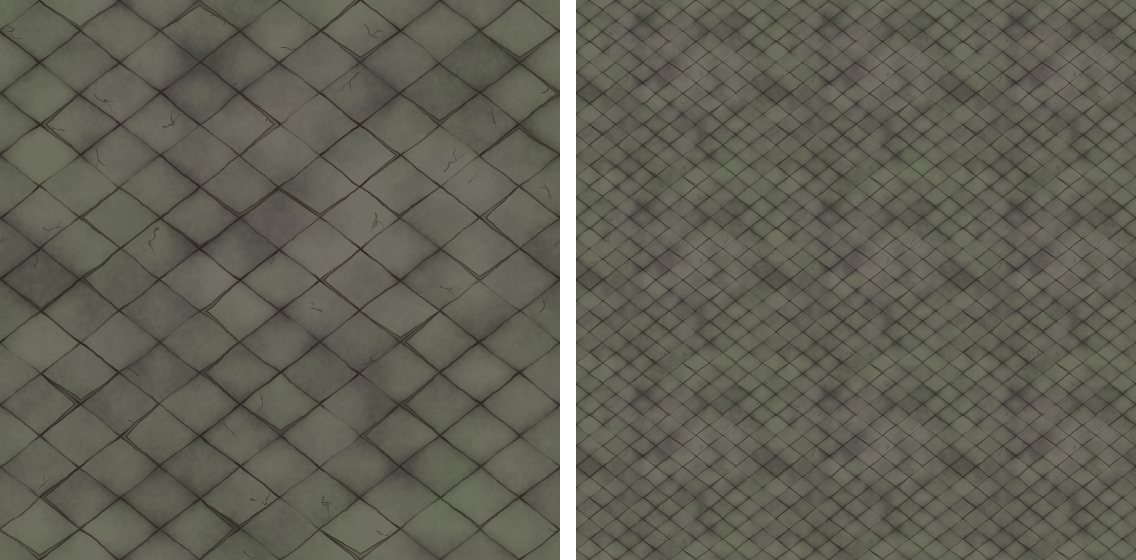
Left, the tile; right, the same tile 3 across and 3 down.
Give the GLSL for this texture, as a WebGL 2 fragment shader.

```glsl
#version 300 es
precision highp float;
// Seamless weathered diamond stone tiles with dark joints, lifted edges and hairline cracks.
uniform vec2 u_resolution;
out vec4 outColor;

const vec2 GRID = vec2(7.0, 9.0);            // diamonds across and up
const vec3 STONE = vec3(0.385, 0.385, 0.335);
const vec3 PALE = vec3(0.425, 0.425, 0.372);
const vec3 SHADE = vec3(0.328, 0.325, 0.288);
const vec3 JOINT = vec3(0.165, 0.140, 0.110);

float hash(vec2 p, float seed) {
    vec3 v = fract(vec3(p.xyx + seed * 7.13) * vec3(0.1031, 0.1030, 0.0973));
    v += dot(v, v.yzx + 33.33);
    return fract((v.x + v.y) * v.z);
}

// Whole-number lattice index wrapped to its period.
vec2 wrap(vec2 id, vec2 period) {
    return floor(mod(id + 0.5, period));
}

// Value noise that repeats over the unit square.
float noise(vec2 uv, float cells, float seed) {
    vec2 p = uv * cells, i = floor(p), f = fract(p);
    f = f * f * (3.0 - 2.0 * f);
    vec2 period = vec2(cells), e = vec2(0.0, 1.0);
    float low = mix(hash(wrap(i, period), seed), hash(wrap(i + e.yx, period), seed), f.x);
    float high = mix(hash(wrap(i + e, period), seed), hash(wrap(i + e.yy, period), seed), f.x);
    return mix(low, high, f.y);
}

float fbm(vec2 uv, float cells, float seed) {
    float sum = 0.0, amp = 0.533;
    for (int i = 0; i < 4; i++) {
        sum += amp * noise(uv, cells, seed + float(i));
        cells *= 2.0;
        amp *= 0.5;
    }
    return sum;
}

vec2 noise2(vec2 uv, float cells, float seed) {
    return vec2(noise(uv, cells, seed), noise(uv, cells, seed + 1.0)) - 0.5;
}

// Diagonal tile axes back to upright grid axes.
vec2 toGrid(vec2 ab) {
    return vec2(ab.x + ab.y, ab.x - ab.y) * 0.5;
}

float stroke(float dist, float halfWidth, float px) {
    return 1.0 - smoothstep(halfWidth - px * 0.7, halfWidth + px * 0.7, dist);
}

// One joint: faint or bold by its edge, always firmer near the corners.
float joint(float dist, float along, vec2 edgeMid, float wear, float px) {
    float bold = hash(wrap(toGrid(edgeMid) * 4.0, GRID * 4.0), 3.0);
    float corner = smoothstep(0.2, 0.5, abs(along));
    float alpha = 0.25 + 0.5 * bold * bold + 0.3 * corner + 0.6 * (wear - 0.5);
    float halfWidth = 0.0009 + 0.0006 * bold + 0.0005 * corner;
    return clamp(alpha, 0.12, 0.95) * stroke(dist, halfWidth, px);
}

// Two wedge lines that meet at the raised corner; y is the gap they enclose.
vec2 liftedEdge(vec2 q, vec2 side, float lift, float px) {
    vec2 s = q * side;
    vec2 inset = (0.5 - lift * (0.5 + s.yx) - s) / length(GRID);
    float inner = min(inset.x, inset.y);
    return vec2(stroke(abs(inner), 0.0011, px), 1.0 - smoothstep(-px, px, inner));
}

// Crooked hairline with one side branch.
float crack(vec2 p, vec2 start, float angle, float size, float px) {
    float ink = 0.0;
    for (int i = 0; i < 2; i++) {
        vec2 dir = vec2(cos(angle), sin(angle));
        float t = clamp(dot(p - start, dir) / size, 0.0, 1.0);
        float dist = length(p - start - dir * size * t);
        ink = max(ink, stroke(dist, 0.0009 * (1.0 - 0.6 * t), px) * (1.0 - 0.6 * t));
        start += dir * size * 0.45;
        angle += 0.9;
        size *= 0.5;
    }
    return ink;
}

void main() {
    vec2 uv = gl_FragCoord.xy / u_resolution;
    float px = 1.0 / min(u_resolution.x, u_resolution.y);

    // Diamond lattice with slightly hand-drawn joints
    vec2 bent = uv + noise2(uv, 24.0, 11.0) * 0.004 + noise2(uv, 110.0, 13.0) * 0.0014;
    vec2 p = bent * GRID;
    vec2 ab = vec2(p.x + p.y, p.x - p.y);
    vec2 cell = floor(ab + 0.5), q = ab - cell;
    vec2 id = wrap(toGrid(cell) * 2.0, GRID * 2.0);
    vec2 dist = (0.5 - abs(q)) / length(GRID);
    vec2 mid = sign(q) * 0.5;

    // Cloudy stone, uneven from tile to tile, with soot gathered at the joints
    float soot = smoothstep(0.38, 0.68, fbm(uv, 8.0, 21.0));
    vec2 halo = exp(-dist / 0.013);
    float grime = max(halo.x, halo.y) * (0.3 + 1.2 * soot) + halo.x * halo.y * (0.5 + soot);
    float tone = 0.42 + 3.6 * (fbm(uv, 6.0, 31.0) - 0.5) + 1.8 * (fbm(uv, 18.0, 41.0) - 0.5);
    tone += 0.9 * (hash(id, 5.0) - 0.5) + 0.5 * (noise(uv, 180.0, 51.0) - 0.5) - grime;
    tone = clamp(tone, -1.7, 1.25);
    vec3 color = mix(STONE, tone > 0.0 ? PALE : SHADE, abs(tone));
    color += (fbm(uv, 5.0, 61.0) - 0.5) * vec3(-0.045, 0.005, -0.055);

    // Joints, lifted tiles and cracks
    float wear = fbm(uv, 28.0, 71.0);
    float ink = max(joint(dist.x, q.y, cell + vec2(mid.x, 0.0), wear, px),
                    joint(dist.y, q.x, cell + vec2(0.0, mid.y), wear, px));
    if (hash(id, 6.0) < 0.26) {
        vec2 side = vec2(hash(id, 7.0) < 0.7 ? -1.0 : 1.0, hash(id, 8.0) < 0.7 ? 1.0 : -1.0);
        vec2 lifted = liftedEdge(q, side, mix(0.04, 0.095, hash(id, 9.0)), px);
        float rim = stroke(min(dist.x, dist.y), 0.0013, px);
        ink = max(ink, max(lifted.x * 0.8, rim * 0.75) * (0.65 + 0.6 * wear));
        ink = max(ink, lifted.y * 0.22);
    }
    if (hash(id, 10.0) < 0.28) {
        vec2 local = toGrid(q) / GRID + noise2(uv, 80.0, 81.0) * 0.012;
        vec2 start = toGrid(vec2(hash(id, 12.0), hash(id, 14.0)) - 0.5) * 0.85 / GRID;
        float size = mix(0.025, 0.055, hash(id, 15.0));
        ink = max(ink, 0.65 * crack(local, start, 6.2832 * hash(id, 16.0), size, px));
    }
    outColor = vec4(mix(color, JOINT, clamp(ink, 0.0, 0.95)), 1.0);
}
```
